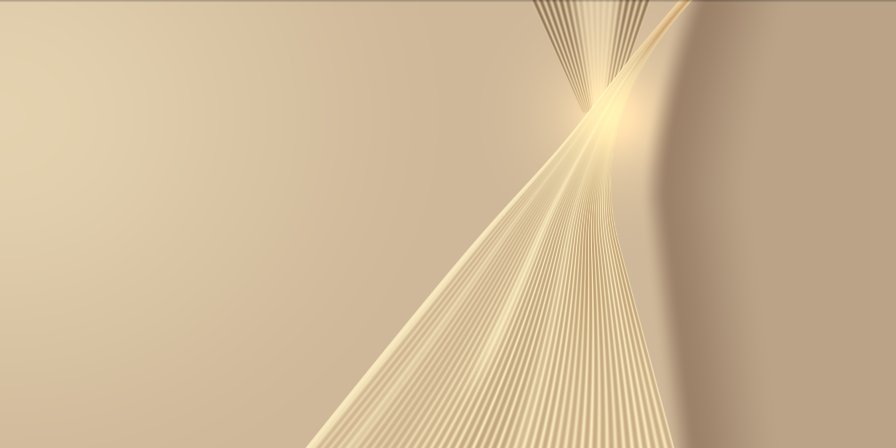
Give the GLSL for this background, as a Shadertoy shader.

```glsl
// Golden threads twisting through a glowing knot on beige, beside a soft curved shadow.

float hash(float n) {
    return fract(sin(n * 127.1) * 43758.5453);
}

// Smooth random value along one axis.
float noise(float x) {
    float i = floor(x);
    return mix(hash(i), hash(i + 1.0), smoothstep(0.0, 1.0, x - i));
}

// Soft bump around a centre.
float bump(float x, float centre, float width) {
    float d = (x - centre) / width;
    return exp(-d * d);
}

// Periodic threads that fade to their mean when too fine to resolve.
float threads(float phase) {
    float detail = 1.0 - smoothstep(0.3, 0.9, fwidth(phase));
    return 0.5 + 0.5 * cos(6.28318 * phase) * detail;
}

// Antialiased coverage between two edges.
float between(float x, float left, float right, float soft) {
    return smoothstep(-soft, soft, x - left) * smoothstep(-soft, soft, right - x);
}

void mainImage(out vec4 fragColor, in vec2 fragCoord) {
    // Height is 1; x is scaled so that the width is 2.
    vec2 p = fragCoord / iResolution.xy * vec2(2.0, 1.0);
    float soft = 1.0 / iResolution.y;
    vec3 cream = vec3(1.0, 0.95, 0.78);
    vec3 bronze = vec3(0.46, 0.35, 0.24);

    // Beige backdrop, lightest at the left
    float fade = smoothstep(0.0, 1.1, length((p - vec2(0.0, 0.74)) * vec2(1.0, 1.15)));
    vec3 color = mix(vec3(0.89, 0.82, 0.685), vec3(0.81, 0.72, 0.60), fade);

    // Halo around the knot
    vec2 toKnot = p - vec2(1.37, 0.74);
    float halo = exp(-dot(toKnot, toKnot) / 0.025);
    color = mix(color, vec3(0.98, 0.87, 0.69), 0.75 * halo);

    // Curved shadow, darkest just inside its edge
    float shadowEdge = 1.515 - 0.115 * p.y + 0.43 * pow(max(p.y - 0.55, 0.0), 1.4);
    float inside = p.x - shadowEdge;
    vec3 shadow = mix(vec3(0.61, 0.505, 0.41), vec3(0.73, 0.64, 0.53),
                      smoothstep(0.02, 0.24, inside));
    color = mix(color, shadow, smoothstep(-0.025, 0.04, inside));

    // Edges of the main fan, which narrows to a ribbon at the top right
    float fanLeft = 0.682 + 0.80 * p.y + 0.035 * p.y * p.y + 0.014 * bump(p.y, 0.68, 0.15);
    float fanRight = 1.505 - 0.27 * p.y + 1.09 * pow(max(p.y - 0.45, 0.0), 2.1);
    fanRight = max(fanRight, fanLeft + 0.02);

    // Upper fan, behind the knot
    float rise = (p.y - 0.745) / 0.255;
    float backLeft = mix(1.302, 1.185, rise);
    float backRight = mix(1.362, 1.453, rise);
    float v = (p.x - backLeft) / max(backRight - backLeft, 0.03);
    float backMask = between(p.x, backLeft, backRight, soft)
                   * smoothstep(-soft, soft, fanLeft + 0.004 - p.x)
                   * smoothstep(0.0, 0.03, rise);
    float sides = 1.0 - smoothstep(0.25, 0.48, v) + smoothstep(0.66, 0.8, v);
    float backLine = threads(v * 18.0);
    vec3 back = mix(color, vec3(0.96, 0.88, 0.72), 0.2 + 0.4 * backLine);
    back = mix(back, bronze, sides * (0.1 + 0.65 * (1.0 - backLine)));
    back = mix(back, vec3(1.0, 0.90, 0.69), 0.55 * halo);
    color = mix(color, back, backMask);

    // Main fan: threads lean right as they climb, so the coordinate is skewed
    float u = clamp((p.x - fanLeft) / (fanRight - fanLeft), 0.0, 1.0);
    u = pow(u + 0.0001, 1.0 + 0.5 * p.y);
    float fanMask = between(p.x, fanLeft, fanRight, soft);

    // Translucent folds of light and shade
    float fold = noise(u * 13.0 + 3.0);
    vec3 fan = mix(vec3(0.80, 0.695, 0.54), vec3(0.90, 0.805, 0.65), fold);
    fan = mix(fan, vec3(0.85, 0.76, 0.62), 0.6 * (1.0 - smoothstep(0.25, 0.5, u)));
    float shade = bump(u, 0.75, 0.10) * bump(p.y, 0.47, 0.22)
                + 0.6 * bump(u, 0.97, 0.05) * smoothstep(0.1, 0.4, p.y);
    fan = mix(fan, vec3(0.67, 0.50, 0.31), 0.55 * min(shade, 1.0));

    // Fine threads of uneven brightness, stronger towards the right
    float phase = u * 44.0;
    float line = threads(phase);
    float uneven = 0.7 + 0.3 * hash(floor(phase + 0.5));
    float strength = mix(0.5, 0.95, smoothstep(0.2, 0.45, u));
    fan = mix(fan, vec3(0.70, 0.575, 0.41), 0.45 * strength * (1.0 - line));
    fan = mix(fan, cream, 0.9 * strength * uneven * line * line);

    // Bright streaks along the folds
    float streak = bump(u, 0.008, 0.018) + 0.4 * bump(u, 0.12, 0.02)
                 + 0.75 * bump(u, 0.36, 0.03) * smoothstep(0.08, 0.25, p.y)
                 + 0.3 * bump(u, 0.58, 0.03);
    fan = mix(fan, cream, 0.85 * min(streak, 1.0));

    // Light gathers in the knot; the upper ribbon has a dark centre and lit rims
    float core = exp(-dot(toKnot, toKnot) / 0.035);
    fan = mix(fan, vec3(1.0, 0.93, 0.72), 0.7 * core);
    float tail = smoothstep(0.82, 0.94, p.y);
    vec3 ribbon = mix(vec3(0.96, 0.84, 0.63), vec3(0.78, 0.61, 0.41), bump(u, 0.5, 0.3));
    fan = mix(fan, ribbon, 0.75 * tail);
    color = mix(color, fan, fanMask);

    // Warm bloom over the knot
    color += vec3(0.10, 0.075, 0.03) * exp(-dot(toKnot, toKnot) / 0.006);

    // Thin dark rim at the top
    color *= 1.0 - 0.2 * smoothstep(0.994, 0.999, p.y);
    fragColor = vec4(clamp(color, 0.0, 1.0), 1.0);
}
```
